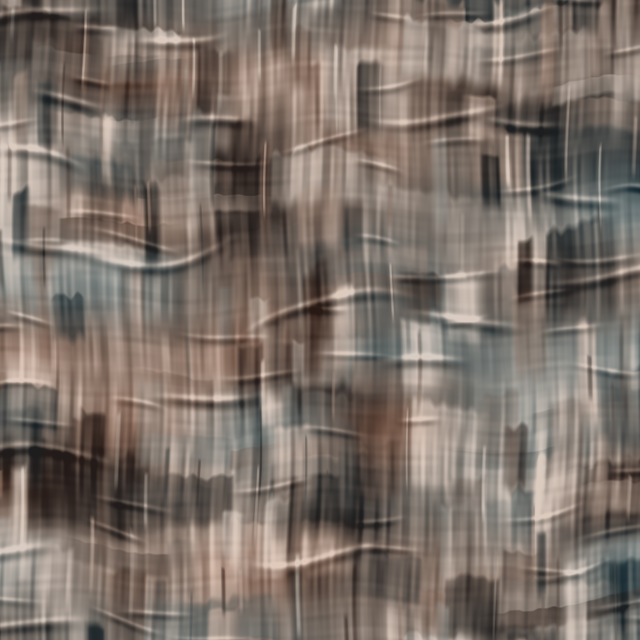
Give the GLSL for this background, as a WebGL 1 fragment shader.

```glsl
precision highp float;
// Brushed abstract weave: soft blocks, upright bars and curved ridges in brown, beige and slate.
uniform vec2 u_resolution;

float hash(vec2 p) {
  vec3 q = fract(p.xyx * 0.1031);
  q += dot(q, q.yzx + 33.33);
  return fract((q.x + q.y) * q.z);
}

vec2 hash2(vec2 p, float seed) {
  return vec2(hash(p + seed), hash(p + seed + 47.0));
}

float noise(vec2 p) {
  vec2 cell = floor(p), f = fract(p);
  f = f * f * (3.0 - 2.0 * f);
  float low = mix(hash(cell), hash(cell + vec2(1.0, 0.0)), f.x);
  float high = mix(hash(cell + vec2(0.0, 1.0)), hash(cell + 1.0), f.x);
  return mix(low, high, f.y);
}

// Gentle bending of the plane by layered sines.
vec2 bend(vec2 p) {
  vec2 wave = sin(p.yx * vec2(9.0, 13.0) + vec2(1.3, 4.1));
  wave += 0.5 * sin(p.yx * vec2(23.0, 29.0) + p * 11.0);
  return p + wave * vec2(0.003, 0.007);
}

// Scattered strokes, crisp on one side and faded on the other.
// Paint holds tone in x (dark to light) and warmth in y (slate to rust).
vec2 addStrokes(vec2 paint, vec2 p, vec2 grid, vec2 halfSize, vec2 toneRange,
                float density, float opacity, float seed) {
  float fray = (noise(vec2(p.x * 90.0, p.y * 4.0 + seed)) - 0.5) * 0.016;
  for (int j = -1; j <= 1; j++) {
    for (int i = -1; i <= 1; i++) {
      vec2 cell = floor(p * grid) + vec2(float(i), float(j));
      vec2 shape = hash2(cell, seed + 11.0);
      vec2 look = hash2(cell, seed + 23.0);
      vec2 chance = hash2(cell, seed + 31.0);
      vec2 d = p - (cell + hash2(cell, seed)) / grid;
      vec2 size = halfSize * mix(vec2(0.45), vec2(1.0), shape);
      d.x *= chance.y < 0.5 ? -1.0 : 1.0;
      d.y += fray * min(1.0, size.y * 18.0) + (shape.x - 0.5) * 0.25 * d.x;
      float soft = min(0.007, size.x);
      float across = smoothstep(-size.x, soft - size.x, d.x)
                   * (1.0 - smoothstep(size.x * 0.2, size.x, d.x));
      float along = smoothstep(-size.y, -size.y * 0.45, d.y)
                  * (1.0 - smoothstep(size.y * 0.8, size.y, d.y));
      float cover = across * along * opacity * step(chance.x, density);
      vec2 fresh = vec2(mix(toneRange.x, toneRange.y, look.x),
                        mix(paint.y, look.y * 2.0 - 1.0, 0.5));
      paint = mix(paint, fresh, cover);
    }
  }
  return paint;
}

// Thin curved ridges: a light crest with a dark shadow beneath.
float ridges(vec2 p, vec2 grid, float reach, float width, float seed) {
  float sum = 0.0;
  for (int j = -1; j <= 1; j++) {
    for (int i = -1; i <= 1; i++) {
      vec2 cell = floor(p * grid) + vec2(float(i), float(j));
      vec2 curve = hash2(cell, seed + 7.0) - 0.5;
      vec2 vary = hash2(cell, seed + 19.0);
      vec2 d = p - (cell + hash2(cell, seed)) / grid;
      float span = reach * mix(0.4, 1.0, vary.x);
      d.y += curve.x * 0.5 * d.x + curve.y * 3.0 * d.x * d.x;
      float taper = 1.0 - smoothstep(0.2, 1.0, abs(d.x) / span);
      float crest = exp(-pow(d.y / width, 2.0));
      float shadow = exp(-pow((d.y + 2.2 * width) / (1.5 * width), 2.0));
      sum += (crest - 0.9 * shadow) * taper * step(vary.y, 0.42);
    }
  }
  return sum;
}

// Fine upright bristle marks with a faint cross grain.
float bristles(vec2 p) {
  float press = mix(0.6, 1.4, noise(p * vec2(9.0, 7.0) + 40.0));
  return press * (0.24 * (noise(p * vec2(165.0, 11.0)) - 0.5)
                + 0.20 * (noise(p * vec2(75.0, 7.0) + 9.0) - 0.5))
       + 0.07 * (noise(p * vec2(14.0, 130.0) + 5.0) - 0.5);
}

vec3 pigment(float tone, float warmth) {
  vec3 dark = vec3(0.13, 0.11, 0.105);
  vec3 middle = vec3(0.48, 0.42, 0.38);
  vec3 light = vec3(0.87, 0.795, 0.745);
  vec3 base = mix(dark, middle, smoothstep(-0.2, 0.58, tone));
  base = mix(base, light, smoothstep(0.38, 1.1, tone));
  float strength = 1.0 - 0.5 * smoothstep(0.5, 1.0, tone);
  return base + warmth * strength * vec3(0.065, -0.025, -0.06);
}

void main() {
  vec2 uv = gl_FragCoord.xy / min(u_resolution.x, u_resolution.y);
  vec2 p = bend(uv);

  // Broad washes of tone and hue.
  vec2 paint = vec2(mix(0.12, 0.86, noise(p * vec2(6.0, 8.0) + 3.0)),
                    2.0 * noise(p * vec2(5.0, 9.0) + 21.0) - 1.1);

  // Blocks, smears, bars and slender lines, from large to small.
  paint = addStrokes(paint, p, vec2(6.0, 8.0), vec2(0.12, 0.085), vec2(0.02, 0.92), 0.8, 0.65, 3.0);
  paint = addStrokes(paint, p, vec2(5.0, 14.0), vec2(0.16, 0.03), vec2(0.15, 0.9), 0.45, 0.55, 61.0);
  paint = addStrokes(paint, p, vec2(9.0, 8.0), vec2(0.042, 0.085), vec2(0.0, 0.95), 0.5, 0.6, 83.0);
  paint = addStrokes(paint, p, vec2(15.0, 7.0), vec2(0.024, 0.10), vec2(0.0, 1.05), 0.45, 0.65, 113.0);
  paint = addStrokes(paint, p, vec2(22.0, 8.0), vec2(0.006, 0.085), vec2(0.1, 1.1), 0.4, 0.5, 171.0);

  float tone = paint.x + bristles(p);
  tone += 0.30 * ridges(p, vec2(5.0, 9.0), 0.16, 0.005, 211.0);
  tone += 0.20 * ridges(p, vec2(9.0, 14.0), 0.09, 0.0035, 263.0);
  tone = 0.5 + 1.2 * (tone - 0.53);

  gl_FragColor = vec4(clamp(pigment(tone, paint.y - 0.15), 0.0, 1.0), 1.0);
}
```
